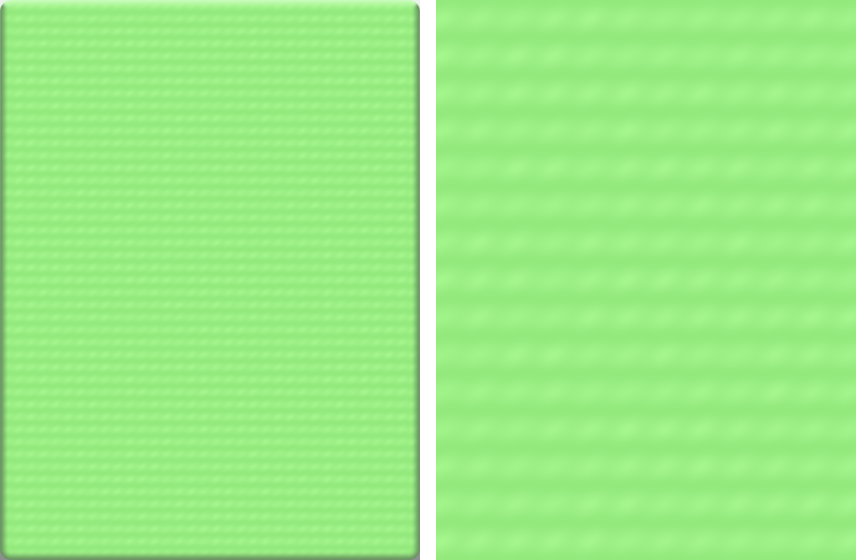
Left, the full canvas; right, a detail of the centre.
Write a Shadertoy shader that draws this texture.

```glsl
// Soft green embossed weave on a rounded, bevelled panel.

float hash(vec2 p) {
    return fract(sin(dot(p, vec2(127.1, 311.7))) * 43758.5453);
}

// Signed distance to a rounded box centred on the origin
float roundedBox(vec2 p, vec2 halfSize, float radius) {
    vec2 q = abs(p) - halfSize + radius;
    return length(max(q, 0.0)) + min(max(q.x, q.y), 0.0) - radius;
}

// Faint rows of soft bumps: 34 across, 45 down
float weave(vec2 uv) {
    vec2 q = uv * vec2(34.0, 45.0);
    q.y += 0.025 * sin(6.2832 * q.x);
    float y = fract(q.y);
    float x = q.x - 0.25 * (y - 0.5);
    float ridge = sin(3.14159 * y);
    float bump = pow(sin(3.14159 * fract(x)), 2.0) * pow(ridge, 3.0);
    float wear = 0.6 + 0.8 * hash(floor(vec2(x, q.y)));
    float row = 0.5 - 0.5 * cos(6.2832 * y);
    return 0.024 * bump * wear + 0.030 * (row - 0.62);
}

void mainImage(out vec4 fragColor, in vec2 fragCoord) {
    vec2 uv = fragCoord / iResolution.xy;
    float aspect = iResolution.y / iResolution.x;
    vec2 halfSize = 0.5 * vec2(1.0, aspect);
    vec2 p = fragCoord / iResolution.x - halfSize;
    float pixel = 1.0 / iResolution.x;

    // Woven face
    vec3 color = vec3(0.60, 0.93, 0.51) + weave(uv) * vec3(1.0, 0.8, 1.0);

    // Bevel: bright along the top, shaded on the sides and bottom
    float edge = roundedBox(p, halfSize, 0.028);
    float depth = max(-edge, 0.0);
    float fromTop = halfSize.y - p.y;
    float fromSide = halfSize.x - abs(p.x);
    float facingUp = smoothstep(-0.012, 0.012, fromSide - fromTop);
    float shade = 1.0 - smoothstep(-0.003, 0.022, depth);
    float glow = 1.0 - smoothstep(0.0, 0.021, depth);
    color = mix(color, vec3(0.39, 0.55, 0.36), shade * (1.0 - facingUp));
    color = mix(color, vec3(0.77, 0.99, 0.71), glow * facingUp);

    // Corners outside the panel: pale above, grey below
    vec3 backdrop = mix(vec3(0.55, 0.56, 0.56), vec3(0.92, 0.95, 0.92), uv.y);
    color = mix(color, backdrop, smoothstep(-pixel, pixel, edge));

    fragColor = vec4(color, 1.0);
}
```
